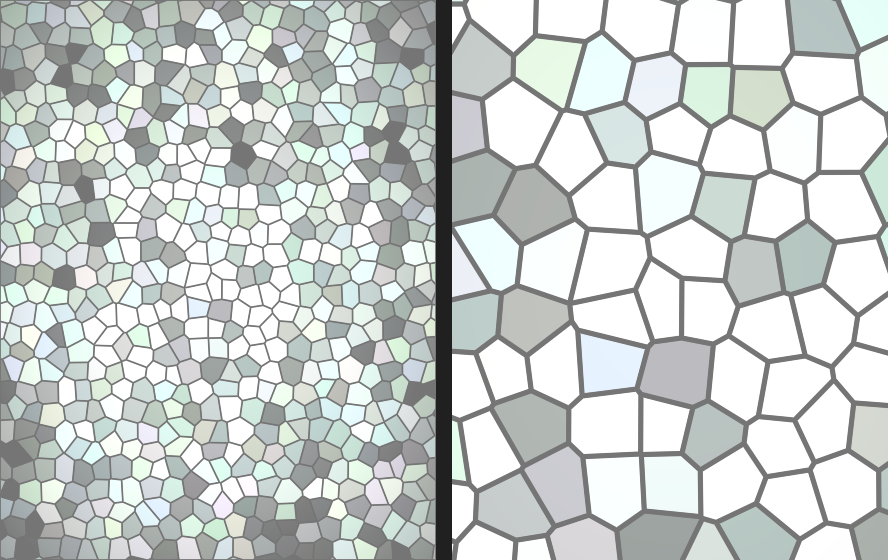
Left, the full canvas; right, a detail of the centre.
Reproduce this pattern procedurally as a WebGL 2 fragment shader.

```glsl
#version 300 es
precision highp float;
// Pale stained-glass mosaic: jittered Voronoi panes with even grey leading.
// Each pane takes a random tone, shaded by soft clouds and a vignette,
// so most panes near the middle wash out to white.

uniform vec2 u_resolution;
out vec4 fragColor;

float hash(vec2 p) {
    return fract(sin(dot(p, vec2(127.1, 311.7))) * 43758.5453);
}

float valueNoise(vec2 p) {
    vec2 i = floor(p), f = fract(p);
    f = f * f * (3.0 - 2.0 * f);
    return mix(mix(hash(i), hash(i + vec2(1, 0)), f.x),
               mix(hash(i + vec2(0, 1)), hash(i + vec2(1, 1)), f.x), f.y);
}

// Centre of a pane: alternate rows are shifted by half a cell, then jittered
vec2 paneSite(vec2 id) {
    vec2 jitter = vec2(hash(id + 3.7), hash(id + 51.3)) - 0.5;
    float rowShift = 0.5 * mod(id.y, 2.0) - 0.25;
    return id + 0.5 + vec2(rowShift, 0.0) + 0.68 * jitter;
}

vec2 nearestPane(vec2 p) {
    vec2 best = floor(p);
    float bestDist = 1e3;
    for (int y = -2; y <= 2; y++)
    for (int x = -2; x <= 2; x++) {
        vec2 id = floor(p) + vec2(x, y);
        float d = distance(p, paneSite(id));
        if (d < bestDist) {
            bestDist = d;
            best = id;
        }
    }
    return best;
}

// Distance from p to the closest bisector around its pane
float edgeDistance(vec2 p, vec2 pane) {
    vec2 site = paneSite(pane);
    float edge = 1e3;
    for (int y = -2; y <= 2; y++)
    for (int x = -2; x <= 2; x++) {
        if (x == 0 && y == 0) continue;
        vec2 other = paneSite(pane + vec2(x, y));
        edge = min(edge, dot(0.5 * (site + other) - p, normalize(other - site)));
    }
    return edge;
}

vec3 paneColor(vec2 pane, vec2 uv) {
    float tone = hash(pane + 17.0);
    float cloud = valueNoise(paneSite(pane) * 0.28 + 9.0);
    vec2 c = 2.0 * uv - 1.0;
    float light = 1.22 - 0.45 * tone * tone - 0.25 * cloud - 0.17 * dot(c, c);
    light -= 0.3 * step(0.97, hash(pane + 83.0));   // rare dark panes
    light = max(light, 0.46);

    // Cool green tint that fades out toward the darkest grey
    vec3 variation = vec3(hash(pane + 5.1), hash(pane + 29.4), hash(pane + 67.8)) - 0.5;
    vec3 coolTint = vec3(0.95, 1.07, 1.02) + 0.2 * variation;
    return clamp(0.46 + (light - 0.46) * coolTint, 0.0, 1.0);
}

void main() {
    vec2 uv = gl_FragCoord.xy / u_resolution;
    float cellsAcross = 22.0;
    float pixel = cellsAcross / u_resolution.x;
    vec2 p = gl_FragCoord.xy * pixel;
    vec2 pane = nearestPane(p);

    // Leading between panes, plus a thin frame on the canvas border
    vec2 border = min(p, u_resolution * pixel - p);
    float edge = min(edgeDistance(p, pane), min(border.x, border.y));
    float glass = smoothstep(0.044 - 0.6 * pixel, 0.044 + 0.6 * pixel, edge);

    fragColor = vec4(mix(vec3(0.46), paneColor(pane, uv), glass), 1.0);
}
```
